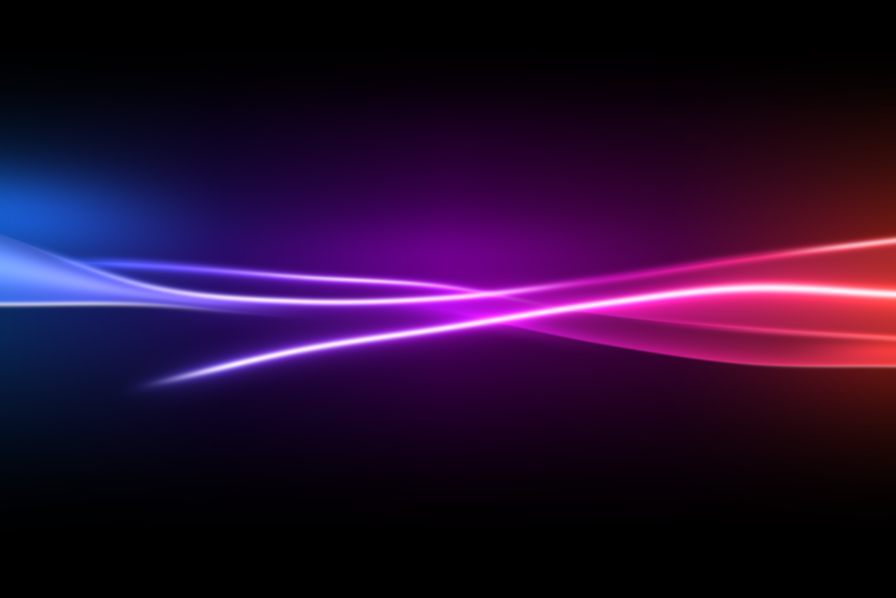
Write a Shadertoy shader that draws this background.

```glsl
// Glowing silk ribbons crossing a dark field that shifts from blue through violet to red.

// Curve heights at seven evenly spaced columns, left to right
const float CREST[7]  = float[7](0.609, 0.521, 0.496, 0.502, 0.531, 0.568, 0.598);
const float UNDER[7]  = float[7](0.491, 0.490, 0.467, 0.462, 0.480, 0.500, 0.510);
const float BEAM[7]   = float[7](0.305, 0.357, 0.414, 0.452, 0.491, 0.518, 0.508);
const float THREAD[7] = float[7](0.568, 0.557, 0.537, 0.520, 0.474, 0.449, 0.434);
const float HEM[7]    = float[7](0.560, 0.545, 0.515, 0.477, 0.426, 0.391, 0.387);

// Colour stops from left to right
const vec3 FIELD[5] = vec3[5](vec3(0.04, 0.17, 0.40), vec3(0.13, 0.03, 0.34),
    vec3(0.31, 0.00, 0.40), vec3(0.27, 0.01, 0.24), vec3(0.38, 0.09, 0.07));
const vec3 LIGHT[5] = vec3[5](vec3(0.22, 0.42, 0.92), vec3(0.46, 0.30, 0.96),
    vec3(0.62, 0.08, 0.78), vec3(0.84, 0.10, 0.56), vec3(0.94, 0.24, 0.24));

const vec3 WHITE = vec3(1.0, 0.97, 1.0);
const float FIELD_HEIGHT = 0.535;
const float FIELD_SPREAD = 0.24;
const float EDGE = 0.003;
const float CORE = 0.0048;

vec3 gradient(vec3 stops[5], float x) {
    float s = clamp(x, 0.0, 0.9999) * 4.0;
    int i = int(s);
    return mix(stops[i], stops[i + 1], fract(s));
}

// Catmull-Rom curve through the knots, extended straight at both ends
float curve(float k[7], float x) {
    float s = clamp(x, 0.0, 0.9999) * 6.0;
    int i = int(s);
    float t = fract(s);
    float b = k[i], c = k[i + 1];
    float a = i > 0 ? k[max(i - 1, 0)] : 2.0 * b - c;
    float d = i < 5 ? k[min(i + 2, 6)] : 2.0 * c - b;
    return b + 0.5 * t * (c - a + t * (2.0 * a - 5.0 * b + 4.0 * c - d
        + t * (3.0 * (b - c) + d - a)));
}

float bell(float d, float width) {
    d /= width;
    return exp(-d * d);
}

// Soft mask of the region between two heights
float between(float y, float low, float high) {
    return smoothstep(-EDGE, EDGE, y - low) * smoothstep(-EDGE, EDGE, high - y);
}

// Glow that is sharp at d = 0 and fades on the positive side
float veil(float d, float width) {
    return smoothstep(-EDGE, EDGE, d) * exp(-max(d, 0.0) / width);
}

float rise(float a, float b, float x) { return smoothstep(a, b, x); }
float fall(float a, float b, float x) { return 1.0 - smoothstep(a, b, x); }

void mainImage(out vec4 fragColor, in vec2 fragCoord) {
    vec2 p = fragCoord / iResolution.xy;
    float x = p.x, y = p.y;
    vec3 light = gradient(LIGHT, x);

    float crest = curve(CREST, x), under = curve(UNDER, x), beam = curve(BEAM, x);
    float thread = curve(THREAD, x), hem = curve(HEM, x);

    // Background field with dark top and bottom
    vec3 col = gradient(FIELD, x) * bell(y - FIELD_HEIGHT, FIELD_SPREAD);
    col *= rise(0.04, 0.26, y) * fall(0.78, 0.96, y);

    // Diffuse mist: blue at left, violet in the middle, ember at right
    col += vec3(0.06, 0.22, 0.48) * bell(x, 0.17) * bell(y - 0.645 + 0.12 * x, 0.075);
    col += vec3(0.13, 0.0, 0.16) * bell(x - 0.50, 0.20) * bell(y - 0.57, 0.065);
    col += vec3(0.22, 0.03, 0.03) * bell(x - 1.0, 0.14) * bell(y - 0.48, 0.15);

    // Left ribbon: pale sheet between crest and under edge
    float sheet = between(y, under, crest) * fall(0.08, 0.37, x);
    float depth = clamp((crest - y) / max(crest - under, 0.01), 0.0, 1.0);
    col = mix(col, light * (0.82 + 0.25 * depth), 0.88 * sheet);
    col += WHITE * 0.30 * sheet * bell(depth - 0.45, 0.28);
    col += light * 0.40 * veil(crest - y, 0.020) * rise(0.12, 0.25, x) * fall(0.45, 0.62, x);

    // Right ribbon: red sheet from crest down to beam
    float right = rise(0.52, 0.92, x);
    col = mix(col, light * 0.72, between(y, beam, crest) * right * 0.85);

    // Lower right sheets hanging below the beam
    float pink = between(y, thread, beam) * rise(0.54, 0.72, x);
    col = mix(col, light * (0.65 + 0.35 * exp((y - beam) / 0.05)), 0.88 * pink);
    float low = between(y, hem, thread) * rise(0.52, 0.76, x);
    col = mix(col, light * 0.50, 0.75 * low);
    col += light * 0.55 * veil(y - hem, 0.022) * rise(0.44, 0.68, x);
    col += light * 0.35 * low * rise(0.86, 1.0, x) * bell(y - 0.415, 0.018);

    // Violet haze where the ribbons cross
    col += light * 0.30 * bell(x - 0.56, 0.10) * bell(y - 0.498, 0.030);
    col += light * 0.22 * bell(y - hem, 0.016) * rise(0.40, 0.52, x) * fall(0.55, 0.72, x);

    // Coloured halos around the bright lines
    float beamOn = rise(0.12, 0.27, x);
    float threadOn = rise(0.05, 0.15, x) * fall(0.48, 0.60, x);
    col += light * beamOn * (0.55 * bell(y - beam, 0.012) + 0.22 * bell(y - beam, 0.032));
    col += light * threadOn * (0.50 * bell(y - thread, 0.008) + 0.30 * veil(thread - y, 0.016));
    col += light * 0.45 * bell(y - crest, 0.008) * rise(0.02, 0.15, x);
    col += light * 0.35 * bell(y - thread, 0.006) * rise(0.66, 0.85, x);

    // White-hot cores
    float crestHot = rise(0.0, 0.30, x) * fall(0.50, 0.68, x) + 0.75 * rise(0.84, 0.97, x);
    float beamHot = rise(0.15, 0.27, x);
    float threadHot = bell(x - 0.40, 0.13) + 0.25 * rise(0.75, 1.0, x);
    float underHot = 0.65 * fall(0.08, 0.30, x);
    float beamWidth = CORE * (1.15 + 0.35 * bell(x - 0.88, 0.14));
    col = mix(col, WHITE, 0.90 * crestHot * bell(y - crest, CORE));
    col = mix(col, WHITE, 0.96 * beamHot * bell(y - beam, beamWidth));
    col = mix(col, WHITE, 0.80 * threadHot * bell(y - thread, CORE * 0.8));
    col = mix(col, WHITE, underHot * bell(y - under, CORE * 0.9));
    col = mix(col, WHITE, 0.25 * rise(0.75, 1.0, x) * bell(y - hem, CORE * 0.7));

    fragColor = vec4(clamp(col, 0.0, 1.0), 1.0);
}
```
